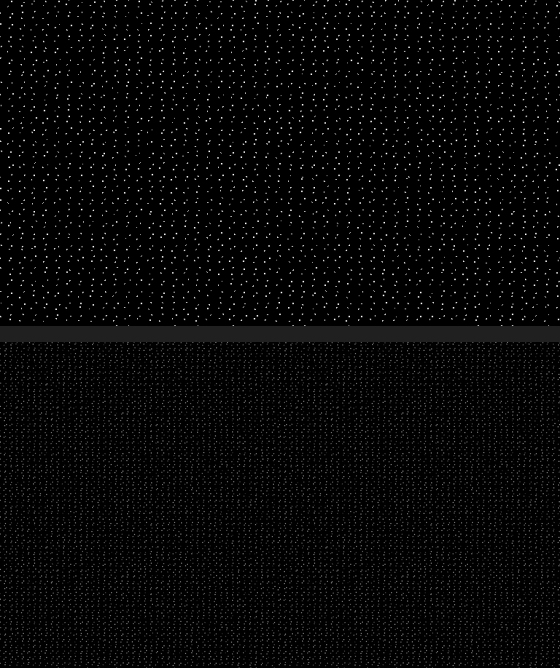
Top: one tile. Bottom: repeated 2 by 2.
Write a WebGL 2 fragment shader that draws this texture.

```glsl
#version 300 es
precision highp float;
// Tiling field of tiny white specks, scattered on a staggered lattice over black.

#define CELLS vec2(48.0, 28.0)      // lattice cells across the canvas
#define GRAINS 16.0                 // square grains along one cell side
#define SHIFT vec2(8.0, 12.0)       // lattice offset, in grains
#define FIRST_SPECK vec2(2.0, 2.0)  // lowest corner of each speck, in grains
#define SECOND_SPECK vec2(6.0, 8.0)
#define JITTER 4.0                  // number of possible steps per axis
#define FILL 0.62                   // chance that a grain of a speck is lit
#define INK vec3(1.0)
#define GROUND vec3(0.0)

uniform vec2 u_resolution;
out vec4 fragColor;

// Integer hash: three random values in 0..1
vec3 hash3(uvec3 v) {
    v = v * 1664525u + 1013904223u;
    v.x += v.y * v.z; v.y += v.z * v.x; v.z += v.x * v.y;
    v ^= v >> 16u;
    v.x += v.y * v.z; v.y += v.z * v.x; v.z += v.x * v.y;
    return vec3(v >> 8u) / 16777216.0;
}

// Share of the pixel footprint covered by a unit square at corner
float grainCoverage(vec2 p, vec2 corner, vec2 footprint) {
    vec2 low = max(p - 0.5 * footprint, corner);
    vec2 high = min(p + 0.5 * footprint, corner + 1.0);
    vec2 overlap = max(high - low, 0.0) / footprint;
    return overlap.x * overlap.y;
}

// A speck is a two by two block with a random set of lit grains
float speck(vec2 p, vec2 cell, vec2 base, uint seed, vec2 footprint) {
    uvec2 id = uvec2(cell);
    vec3 place = hash3(uvec3(id, seed));
    vec2 corner = base + floor(place.xy * JITTER);
    int alwaysLit = int(place.z * 4.0);
    float light = 0.0;
    for (int i = 0; i < 4; i++) {
        float chance = hash3(uvec3(id, seed + 10u + uint(i))).x;
        if (i == alwaysLit || chance < FILL) {
            vec2 grain = corner + vec2(i % 2, i / 2);
            light += grainCoverage(p, grain, footprint);
        }
    }
    return light;
}

void main() {
    // Position and pixel size measured in grains
    vec2 footprint = CELLS * GRAINS / u_resolution;
    vec2 p = gl_FragCoord.xy * footprint + SHIFT;

    // Wrapped cell index keeps opposite edges continuous
    vec2 cell = mod(floor(p / GRAINS), CELLS);
    vec2 local = mod(p, GRAINS);

    // Two staggered specks per cell
    float light = speck(local, cell, FIRST_SPECK, 1u, footprint)
                + speck(local, cell, SECOND_SPECK, 101u, footprint);

    fragColor = vec4(mix(GROUND, INK, min(light, 1.0)), 1.0);
}
```
